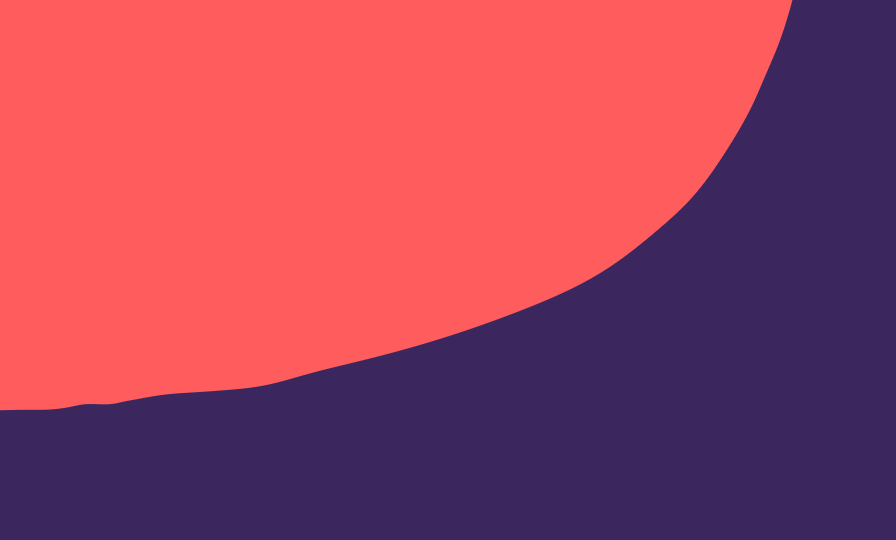
A WebGL 2 fragment shader for this background:

```glsl
#version 300 es
precision highp float;
// Flat coral field over deep violet, parted by one sweeping, hand-cut curve.
// The curve is an arch above a slanted chord: a polynomial profile with small
// Gaussian swells that give the edge its uneven, cut-paper outline.

uniform vec2 u_resolution;
out vec4 fragColor;

// Swells along the chord: position, height in thousandths, width
const vec3 SWELLS[8] = vec3[8](
  vec3(0.050, 1.6, 0.022), vec3(0.087, -1.8, 0.014),
  vec3(0.114, 1.2, 0.012), vec3(0.170, -2.9, 0.035),
  vec3(0.273, 4.8, 0.048), vec3(0.670, 4.3, 0.090),
  vec3(0.800, 3.1, 0.050), vec3(0.935, -1.6, 0.025));

// Bulge of the edge away from the chord, for t from 0 to 1 along it
float archHeight(float t) {
  float height = t * (1.0 - t) * (0.491 + t * (0.625 * t - 0.016));
  for (int i = 0; i < 8; i++) {
    float offset = (t - SWELLS[i].x) / SWELLS[i].z;
    height += 0.001 * SWELLS[i].y * exp(-offset * offset);
  }
  return height;
}

void main() {
  // Units of canvas height, origin at the lower left
  vec2 p = gl_FragCoord.xy / u_resolution.y;

  // Chord frame: t runs along the chord, depth towards the lower right
  vec2 chordStart = vec2(0.0, 0.2403);
  vec2 chord = vec2(1.4675, 1.0) - chordStart;
  vec2 q = (p - chordStart) / dot(chord, chord);
  float t = dot(q, chord);
  float depth = dot(q, vec2(chord.y, -chord.x));

  // Coverage of the coral side, smoothed over about one pixel
  float inside = archHeight(t) - depth;
  float pixel = length(vec2(dFdx(inside), dFdy(inside)));
  float coverage = clamp(0.5 + inside / max(pixel, 1e-6), 0.0, 1.0);

  vec3 violet = vec3(0.231, 0.153, 0.369);
  vec3 coral = vec3(1.0, 0.363, 0.363);
  fragColor = vec4(mix(violet, coral, coverage), 1.0);
}
```
